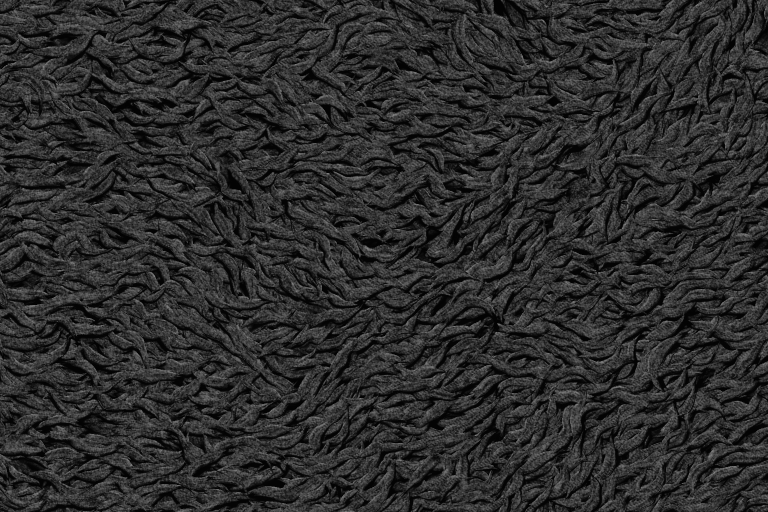
Reproduce this texture procedurally as a Shadertoy shader.

```glsl
// Dark shaggy fleece: short curled locks scattered on a jittered grid.
// Each lock is a bent, ragged ellipse turned with its tuft along a flow field;
// the highest one shows, casts a tight shadow, and carries strands and grain.

const float CELL = 0.018;          // spacing of locks, in canvas heights
const int REACH = 3;               // neighbouring cells searched each way
const vec2 LOCK_MIN = vec2(0.025, 0.0058);  // half length, half width
const vec2 LOCK_MAX = vec2(0.048, 0.0125);
const float TURN_JITTER = 0.8;     // random turn of single locks, radians
const float TUFT_TURN = 1.1;       // random turn of whole tufts
const float TUFT_CELLS = 3.0;      // cells per tuft side
const float BEND = 4.2;            // curl of a lock, in half widths
const float RAGGED = 0.16;         // fraying of the lock ends
const float DOME = 0.30;           // roundness against random stacking height
const float TIP_RISE = 0.20;       // roots lie under, tips on top
const float SHADOW = 0.97;
const float FLOOR_TONE = 0.012;
const float WOOL_TONE = 0.245;
const float RIM_TONE = 0.10;
const float GRAIN = 0.22;
const float GRAIN_SCALE = 400.0;
const float SPECK_CELL = 0.012;
const int SAMPLES = 2;             // samples per pixel side

float hash(vec2 p) {
    return fract(sin(dot(p, vec2(127.1, 311.7))) * 43758.5453);
}

float noise(vec2 p) {
    vec2 i = floor(p), f = fract(p);
    f = f * f * (3.0 - 2.0 * f);
    return mix(mix(hash(i), hash(i + vec2(1, 0)), f.x),
               mix(hash(i + vec2(0, 1)), hash(i + vec2(1, 1)), f.x), f.y);
}

// Direction in which the pile is combed.
float flowAngle(vec2 p) {
    return 0.2 + 0.45 * sin(2.6 * (p.x - p.y) - 1.0)
         + 0.2 * sin(7.1 * p.x + 2.0 * sin(5.3 * p.y))
         + 0.8 * (noise(p * 9.0) - 0.5);
}

float fleece(vec2 p) {
    // Small wobble so that no outline stays regular.
    p += 0.006 * (vec2(noise(p * 55.0), noise(p * 55.0 + 31.7)) - 0.5);
    vec2 home = floor(p / CELL);
    float flow = flowAngle(p);
    float top = 0.0, caster = 0.0, seed = 0.0, cover = 0.0;
    vec2 skin = vec2(0.0);         // along and across the visible lock

    // Find the highest lock here and the highest one shading this point.
    for (int j = -REACH; j <= REACH; j++)
    for (int i = -REACH; i <= REACH; i++) {
        vec2 id = home + vec2(i, j);
        float a = hash(id), b = hash(id + 37.3), c = hash(id + 71.9);
        float tuft = hash(floor((id + vec2(a, b)) / TUFT_CELLS) + 5.7);
        vec2 q = p - (id + vec2(a, b)) * CELL;
        float angle = flow + TURN_JITTER * (c - 0.5) + TUFT_TURN * (tuft - 0.5);
        float cs = cos(angle), sn = sin(angle);
        q = vec2(cs * q.x + sn * q.y, cs * q.y - sn * q.x);
        q /= mix(LOCK_MIN, LOCK_MAX, fract(a * 7.0 + c * 5.0));
        q.x *= b < 0.3 ? -1.0 : 1.0;
        q.y += BEND * (fract(b * 13.0 + c) - 0.5) * (q.x * q.x - 0.3);
        q.y *= 1.0 + 0.25 * q.x;   // taper to the tip
        vec2 frayed = q + vec2(RAGGED * sin(q.y * 5.0 + c * 40.0), 0.0);
        float inside = 1.0 - dot(frayed, frayed);
        float rank = fract(a * 11.0 + b * 17.0) + TIP_RISE * q.x;
        if (inside > 0.0) {
            float height = rank + DOME * sqrt(inside);
            if (height > top) {
                top = height;
                skin = q;
                cover = inside;
                seed = a * 50.0 + c * 90.0;
            }
        } else {
            // Shadow falls below the lock and fades outward.
            frayed.y += 0.4;
            caster = max(caster, rank + 0.6 * (1.0 - dot(frayed, frayed)));
        }
    }

    // Strands run along the lock; its upper edge catches the light.
    float coarse = noise(vec2(skin.x * 1.4, skin.y * 2.4) + seed);
    float fine = noise(vec2(skin.x * 2.2, skin.y * 3.6) + seed * 1.7);
    float strand = 0.5 * coarse + 0.5 * (1.0 - abs(2.0 * fine - 1.0));
    float rimOffset = (cover - 0.3) / 0.25;
    float rim = exp(-rimOffset * rimOffset) * smoothstep(0.1, 0.6, skin.y);
    float tone = WOOL_TONE * (0.22 + 1.15 * strand + 0.12 * skin.y);
    tone += RIM_TONE * rim * smoothstep(0.2, 0.7, coarse);

    // Shadows, soft undersides and faint hollows.
    float shade = 1.0 - SHADOW * smoothstep(-0.08, 0.24, caster - top);
    float border = smoothstep(0.0, 0.35, cover + 0.25 * skin.y);
    float hollow = 0.22 * smoothstep(0.6, 0.9, noise(p * 14.0 + 4.0));
    float lift = smoothstep(0.15, 0.8, top - hollow);
    return FLOOR_TONE + tone * shade * mix(0.35, 1.0, border) * lift;
}

// Rare pale lint specks.
float speck(vec2 p) {
    vec2 id = floor(p / SPECK_CELL);
    float r = length(fract(p / SPECK_CELL) - 0.5);
    return step(0.9995, hash(id + 9.4)) * smoothstep(0.25, 0.08, r);
}

void mainImage(out vec4 fragColor, in vec2 fragCoord) {
    float tone = 0.0;
    for (int j = 0; j < SAMPLES; j++)
    for (int i = 0; i < SAMPLES; i++) {
        vec2 offset = (vec2(i, j) + 0.5) / float(SAMPLES) - 0.5;
        tone += fleece((fragCoord + offset) / iResolution.y);
    }
    tone /= float(SAMPLES * SAMPLES);

    // Grain on a turned lattice, weaker in the shadows.
    vec2 p = fragCoord / iResolution.y;
    float grain = noise(mat2(0.8, 0.6, -0.6, 0.8) * p * GRAIN_SCALE) - 0.5;
    tone += GRAIN * grain * smoothstep(0.0, 0.2, tone);
    tone = mix(tone, 0.75, speck(p));
    fragColor = vec4(vec3(max(tone, 0.0)), 1.0);
}
```
